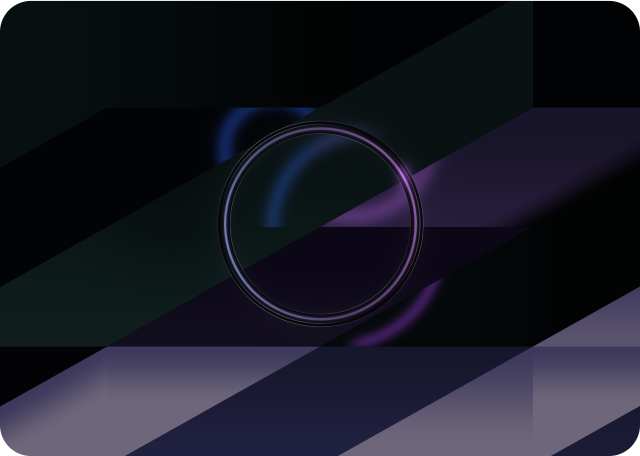
Reproduce this background procedurally as a Shadertoy shader.

```glsl
float cover(float d) {
    return clamp(0.5 + d * iResolution.y, 0.0, 1.0);
}

float between(float v, float lo, float hi, float unit) {
    return cover((v - lo) * unit) * cover((hi - v) * unit);
}

float arcGlow(vec2 p, vec2 centre, float radius, float width) {
    float d = (length(p - centre) - radius) / width;
    return exp(-d * d);
}

float line(float r, float radius, float halfWidth) {
    return cover(halfWidth - abs(r - radius));
}

float roundedBox(vec2 p, vec2 halfSize, float radius) {
    vec2 q = abs(p) - halfSize + radius;
    return length(max(q, 0.0)) + min(max(q.x, q.y), 0.0) - radius;
}

// Slanted panels, cut by a grid of tiles
vec3 panels(vec2 p) {
    const vec2 tile = vec2(0.467, 0.262);
    vec2 t = p / tile;
    float slant = t.x - t.y;
    float unit = 0.228;
    float bandA = between(slant, -2.0, -1.0, unit);
    float bandB = between(slant, -1.0, 0.0, unit);
    float bandC = between(slant, 0.0, 1.0, unit);
    float pastD = cover((slant - 1.0) * unit);
    float pastE = cover((slant - 2.0) * unit);
    float upper = between(t.y, 0.0, 1.0, tile.y);
    float lower = between(t.y, -1.0, 0.0, tile.y);
    float floorMask = cover((-1.0 - t.y) * tile.y);
    float rightTile = cover((t.x - 1.0) * tile.x);

    // Dark upper field
    vec3 col = mix(vec3(0.005, 0.008, 0.01), vec3(0.03, 0.06, 0.068), smoothstep(0.3, -1.5, t.x));
    col = mix(col, vec3(0.008, 0.013, 0.022), bandA * cover((1.0 - t.y) * tile.y));
    vec3 teal = mix(vec3(0.058, 0.115, 0.115), vec3(0.035, 0.068, 0.07), smoothstep(-1.0, 0.8, t.y));
    teal *= 1.0 - 0.25 * smoothstep(0.6, 0.0, abs(t.x + 0.7)) * smoothstep(-0.8, 0.1, t.y);
    col = mix(col, teal, bandB * (1.0 - rightTile));

    // Violet middle panels
    vec3 violet = mix(vec3(0.15, 0.11, 0.23), vec3(0.095, 0.08, 0.16), smoothstep(0.0, 0.8, t.y));
    col = mix(col, violet * smoothstep(1.05, 0.72, slant), bandC * upper);
    vec3 plum = mix(vec3(0.07, 0.055, 0.115), vec3(0.045, 0.027, 0.085), smoothstep(-1.0, -0.3, t.y));
    col = mix(col, plum, bandC * lower);
    vec3 shade = mix(vec3(0.015, 0.032, 0.034), vec3(0.006, 0.011, 0.013), smoothstep(0.6, 1.3, t.x));
    col = mix(col, shade, pastD);

    // Pale lilac stripes and navy gaps
    vec3 lilac = vec3(0.24, 0.22, 0.36), mauve = vec3(0.43, 0.40, 0.48);
    col = mix(col, mix(lilac, mauve, 0.6 * smoothstep(-0.4, -1.0, t.y)), pastE);
    float leftTile = cover((-1.0 - t.x) * tile.x);
    float fade = smoothstep(0.0, mix(0.5, 0.85, pastD * (1.0 - rightTile)), -1.0 - t.y);
    fade = mix(fade, smoothstep(0.0, 0.45, slant), leftTile);
    vec3 stripe = mix(lilac, mauve, fade);
    vec3 navy = mix(vec3(0.085, 0.085, 0.17), vec3(0.125, 0.125, 0.25), smoothstep(-1.0, -1.9, t.y));
    vec3 base = mix(vec3(0.012, 0.012, 0.02), stripe, cover(slant * unit));
    base = mix(base, navy, between(slant, 1.0, 2.0, unit));
    base = mix(base, navy * 0.85, cover((slant - 3.0) * unit));
    col = mix(col, base, floorMask);

    // Curved glows, each held within one panel
    vec3 blue = vec3(0.06, 0.13, 0.33);
    col += blue * arcGlow(p, vec2(-0.099, 0.17), 0.11, 0.021) * bandA * upper;
    col += mix(blue * 0.75, vec3(0.10, 0.09, 0.2), smoothstep(-0.06, 0.05, p.x))
         * arcGlow(p, vec2(0.102, 0.0), 0.206, 0.021) * bandB * upper * smoothstep(0.17, 0.02, p.x);
    col += vec3(0.17, 0.09, 0.2) * arcGlow(p, vec2(0.066, 0.206), 0.1825, 0.025) * bandC * upper;
    col += vec3(0.22, 0.08, 0.32) * arcGlow(p, vec2(0.036, -0.029), 0.231, 0.016)
         * pastD * lower * smoothstep(0.04, 0.1, p.x);
    return col;
}

// Glass ring with a bright core and fine rims
vec3 addRing(vec3 col, vec2 p) {
    float r = length(p);
    float angle = atan(p.y, p.x);
    float side = smoothstep(-0.2, 0.2, p.x);
    vec3 tint = mix(vec3(0.40, 0.42, 0.60), vec3(0.48, 0.32, 0.56), side);
    col += tint * 0.09 * exp(-abs(r - 0.212) / 0.018);
    col = mix(col, vec3(0.012, 0.014, 0.03), 0.88 * between(r, 0.198, 0.226, 1.0));
    col += tint * 0.3 * exp(-pow((r - 0.209) / 0.006, 2.0));
    col = mix(col, tint * (1.0 + 0.2 * sin(2.0 * angle + 1.0)), 0.9 * line(r, 0.209, 0.0025));
    float shimmer = 0.5 + 0.5 * sin(3.0 * angle + 1.4);
    col = mix(col, vec3(0.40, 0.46, 0.46), (0.25 + 0.5 * shimmer) * line(r, 0.2255, 0.0007));
    col = mix(col, vec3(0.38, 0.43, 0.46), (0.65 - 0.4 * shimmer) * line(r, 0.198, 0.0007));
    col = mix(col, vec3(0.55, 0.52, 0.60), shimmer * 0.6 * line(r, 0.2185, 0.0009));
    float knot = length((p - vec2(0.184, 0.107)) / vec2(0.018, 0.025));
    return col + vec3(0.24, 0.11, 0.30) * exp(-knot * knot);
}

void mainImage(out vec4 fragColor, in vec2 fragCoord) {
    vec2 p = (fragCoord - 0.5 * iResolution.xy) / iResolution.y;
    vec3 col = addRing(panels(p - vec2(0.0, 0.002)), p - vec2(0.001, 0.009));
    float card = roundedBox(p + vec2(0.0, 0.001), vec2(0.5 * iResolution.x / iResolution.y, 0.499), 0.068);
    fragColor = vec4(mix(vec3(1.0), col, cover(-card)), 1.0);
}
```
